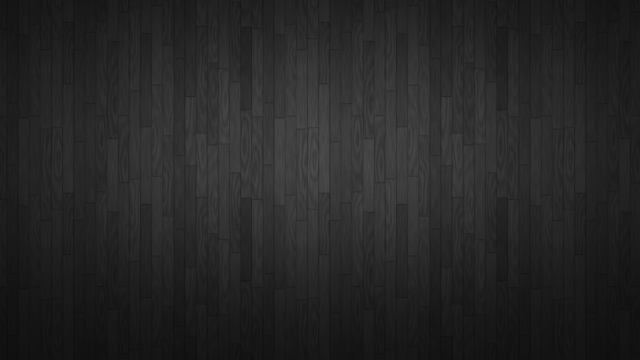
Write a Shadertoy shader that draws this texture.

```glsl
// Dark charcoal floor of narrow vertical wooden planks under a soft spotlight.
// A tile of planks repeats across and down; each column is cut into two boards
// with hashed tone, fine fibres and oval growth rings, then lit by a gaussian.
#define TILES vec2(2.5, 2.107)        // tile repeats across and down
#define PLANKS 23.0                   // planks in one tile
#define PHASE 0.38                    // sideways shift, in planks
#define TILE_LENGTH 15.35             // tile height, in plank widths
#define SEAM_WIDTH 0.07               // dark gap, in plank widths
#define SEAM_DEPTH 0.22
#define TONE_SPREAD 0.17
#define FIBRE_DEPTH 0.13
#define RING_DEPTH 0.10
#define LIGHT_CENTRE vec2(0.5, 0.59)
#define LIGHT_FALLOFF vec2(0.24, 0.17)
#define LIGHT_RANGE vec2(0.058, 0.255) // grey in shadow and at the centre

float hash(vec2 p) {
    vec3 q = fract(p.xyx * 0.1031);
    q += dot(q, q.yzx + 33.33);
    return fract((q.x + q.y) * q.z);
}

float valueNoise(vec2 p) {
    vec2 cell = floor(p);
    vec2 f = fract(p);
    f = f * f * (3.0 - 2.0 * f);
    float low = mix(hash(cell), hash(cell + vec2(1, 0)), f.x);
    float high = mix(hash(cell + vec2(0, 1)), hash(cell + vec2(1, 1)), f.x);
    return mix(low, high, f.y);
}

// Dark line at distance d, softened by one pixel and dimmed when thinner
float seam(float d, float pixel) {
    float halfWidth = 0.5 * SEAM_WIDTH;
    float line = 1.0 - smoothstep(halfWidth - 0.5 * pixel, halfWidth + pixel, d);
    return line * min(1.0, 1.5 * SEAM_WIDTH / pixel + 0.2);
}

// Fibres, blotches and nested ovals; p is centred on the board
float woodGrain(vec2 p, vec2 board) {
    vec2 seed = board * vec2(17.0, 41.0) + 5.0;
    float fibre = valueNoise(p * vec2(7.0, 1.1) + seed) - 0.5;
    float fleck = valueNoise(p * vec2(12.0, 4.0) + seed + 70.0) - 0.5;
    float blotch = valueNoise(p * vec2(1.0, 0.45) + seed + 130.0) - 0.5;

    vec2 heart = vec2(hash(seed) - 0.5, 3.0 * hash(seed + 3.0) - 1.5);
    float warp = valueNoise(p * vec2(1.6, 0.7) + seed + 200.0);
    float radius = length((p - heart) * vec2(1.0, 0.19)) + 0.3 * warp;
    float rings = sin(6.2832 * 3.2 * radius);
    float figure = smoothstep(0.25, 0.8, hash(seed + 9.0));
    figure *= exp(-0.7 * radius * radius);

    return FIBRE_DEPTH * (fibre + 0.5 * fleck + 0.5 * blotch)
         + RING_DEPTH * figure * rings;
}

void mainImage(out vec4 fragColor, in vec2 fragCoord) {
    vec2 uv = fragCoord / iResolution.xy;
    float across = TILES.x * PLANKS;
    float down = TILES.y * TILE_LENGTH;
    vec2 pixel = vec2(across, down) / iResolution.xy;

    // Repeating plank column
    float x = uv.x * across + PHASE;
    float column = mod(floor(x), PLANKS);
    float u = fract(x);

    // Two boards per column, with hashed joints
    float v = fract(uv.y * TILES.y + hash(vec2(column, 7.0)));
    float cut = mix(0.35, 0.65, hash(vec2(column, 19.0)));
    float upper = step(cut, v);
    vec2 board = vec2(column, upper);
    float middle = mix(0.5 * cut, 0.5 * (cut + 1.0), upper);
    float endDistance = min(min(v, 1.0 - v), abs(v - cut)) * TILE_LENGTH;
    float sideDistance = min(u, 1.0 - u);

    // Board tone, with many of every third column stained darker
    float tone = 1.0 + TONE_SPREAD * (hash(board + 31.0) - 0.5);
    float third = 1.0 - step(0.5, abs(mod(column, 3.0) - 1.0));
    tone -= 0.12 * third * step(0.35, hash(vec2(column, 53.0)));
    tone += woodGrain(vec2(u - 0.5, (v - middle) * TILE_LENGTH), board);

    // Seams between planks and at board ends
    float sideDepth = mix(0.5, 1.0, hash(vec2(floor(mod(x + 0.5, PLANKS)), 61.0)));
    float gap = max(seam(sideDistance, pixel.x) * sideDepth,
                    0.8 * seam(endDistance, pixel.y));
    tone *= 1.0 - SEAM_DEPTH * gap;

    // Spotlight fading to near black at the edges
    vec2 offset = uv - LIGHT_CENTRE;
    float glow = exp(-dot(offset * offset, 1.0 / LIGHT_FALLOFF));
    float light = mix(LIGHT_RANGE.x, LIGHT_RANGE.y, glow);
    fragColor = vec4(vec3(light * tone), 1.0);
}
```
